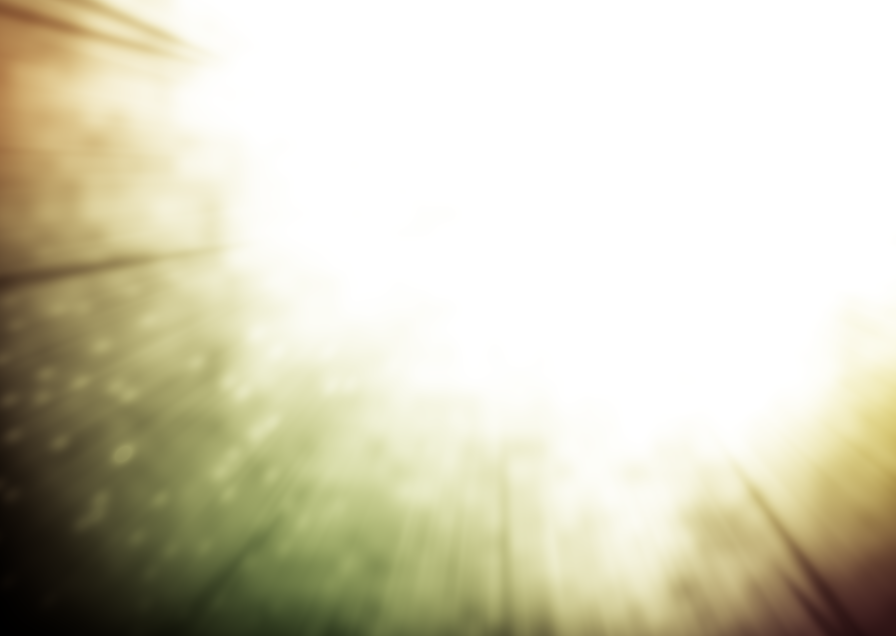
Reproduce this background procedurally as a WebGL 2 fragment shader.

```glsl
#version 300 es
precision highp float;
// Blurred woodland light: a white glow fades into dark lower corners.
// Light depth comes from two smooth corner falloffs, modulated by radial
// streaks, soft mottling, specks and shafts, then toned by per-channel curves.

#define ASPECT 1.4066
#define SUN vec2(0.79, 0.73)
#define STREAK_AMOUNT 0.50
#define MOTTLE_AMOUNT 0.50
#define SPECK_AMOUNT 0.32
#define SPECK_GRID 21.0
#define SHAFT_AMOUNT 0.42
#define SHOULDER 0.10

uniform vec2 u_resolution;
out vec4 fragColor;

float hash(vec2 p) {
    return fract(sin(dot(p, vec2(127.1, 311.7))) * 43758.5453);
}

float noise(vec2 p) {
    vec2 i = floor(p), f = fract(p);
    f = f * f * (3.0 - 2.0 * f);
    return mix(mix(hash(i), hash(i + vec2(1, 0)), f.x),
               mix(hash(i + vec2(0, 1)), hash(i + vec2(1, 1)), f.x), f.y);
}

float blob(vec2 p, vec2 centre, vec2 radius) {
    vec2 d = (p - centre) / radius;
    return exp(-dot(d, d));
}

// Fine streaks fanning out from the sun; the angular seam lies in the white.
float streaks(vec2 p) {
    vec2 d = p - SUN;
    float angle = atan(d.x, -d.y), r = length(d);
    float s = 0.55 * noise(vec2(angle * 13.0, r * 3.0));
    s += 0.33 * noise(vec2(angle * 31.0 + 7.0, r * 5.0));
    s += 0.12 * noise(vec2(angle * 75.0 + 19.0, r * 5.0));
    return (s - 0.5) * smoothstep(0.3, 0.85, r);
}

// Cloudy leaf texture.
float mottle(vec2 p) {
    return 0.6 * noise(p * 12.0) + 0.4 * noise(p * 27.0 + 5.0) - 0.5;
}

// Scattered soft highlights, jittered on a grid.
float specks(vec2 p) {
    vec2 g = p * SPECK_GRID, cell = floor(g);
    vec2 along = normalize(p - SUN);
    float sum = 0.0;
    for (int j = -1; j <= 1; j++)
    for (int i = -1; i <= 1; i++) {
        vec2 c = cell + vec2(i, j);
        vec2 d = g - c - vec2(hash(c), hash(c + 31.0));
        vec2 local = vec2(dot(d, along), d.x * along.y - d.y * along.x);
        sum += step(0.58, hash(c + 73.0)) * blob(local, vec2(0), vec2(0.36, 0.25));
    }
    return min(sum, 1.0);
}

// Dark shafts: inner end in xy, outer end in zw; the last two are faint.
float shafts(vec2 p) {
    vec4 lines[7] = vec4[7](
        vec4(0.46, 0.628, 0.0, 0.555), vec4(0.44, 0.868, 0.0, 0.985),
        vec4(0.42, 0.875, 0.128, 1.0), vec4(1.07, 0.386, 1.346, 0.0),
        vec4(1.19, 0.140, 1.31, 0.0), vec4(0.55, 0.304, 0.293, 0.03),
        vec4(0.79, 0.390, 0.797, 0.0));
    float sum = 0.0;
    for (int i = 0; i < 7; i++) {
        vec2 axis = lines[i].zw - lines[i].xy, d = p - lines[i].xy;
        float h = clamp(dot(d, axis) / dot(axis, axis), 0.0, 1.2);
        float dist = length(d - axis * h) / (0.006 + 0.011 * h);
        float strength = i < 5 ? 1.0 : 0.45;
        sum += strength * smoothstep(0.0, 0.8, h) * exp(-dist * dist);
    }
    return min(sum, 1.0);
}

void main() {
    vec2 p = gl_FragCoord.xy / u_resolution * vec2(ASPECT, 1.0);
    vec2 q = vec2(ASPECT - p.x, p.y);

    // Light depth measured from the lower left and lower right corners.
    float left = 1.6 * p.x * p.x + 1.1 * p.y * p.y + 6.5 * p.x * p.y;
    float right = 0.13 + 7.5 * q.x * q.x + 12.0 * q.y * q.y + 22.0 * q.x * q.y;
    left *= 1.0 - 0.3 * exp(-p.y * 14.0);
    left *= 1.0 - 0.35 * blob(p, vec2(0.0, 1.0), vec2(0.13));
    left *= 1.0 + 0.25 * blob(p, vec2(0.45, 0.65), vec2(0.22, 0.3));

    // Texture of the light.
    float gain = 1.0 + STREAK_AMOUNT * streaks(p) + MOTTLE_AMOUNT * mottle(p);
    gain *= 1.0 - SHAFT_AMOUNT * shafts(p);
    float speckZone = blob(p, vec2(0.38, 0.38), vec2(0.36, 0.22));
    left = left * gain + SPECK_AMOUNT * specks(p) * speckZone;
    right *= gain;
    left += SHOULDER * left * left;
    right += 0.5 * SHOULDER * right * right;
    float light = (1.0 - exp(-left)) * (1.0 - exp(-right));
    light = clamp(light * 1.004, 0.0, 1.0);

    // Regional tones: amber upper left, green below, cream and maroon right.
    vec3 curve = vec3(0.84, 1.0, 1.15 + 1.8 * light * light);
    float amber = blob(p, vec2(0.0, 0.87), vec2(0.40, 0.23));
    float green = blob(p, vec2(0.50, 0.12), vec2(0.36, 0.36));
    float cream = blob(p, vec2(ASPECT, 0.42), vec2(0.35, 0.20));
    float maroon = blob(p, vec2(ASPECT, 0.0), vec2(0.32, 0.24));
    curve += amber * vec3(-0.28, 0.08, 0.25);
    curve += green * vec3(0.22, -0.10, 0.10);
    curve += cream * vec3(-0.15, 0.0, 1.2);
    curve += maroon * vec3(-0.10, 0.10, -0.10);
    fragColor = vec4(pow(vec3(max(light, 0.0001)), curve), 1.0);
}
```
